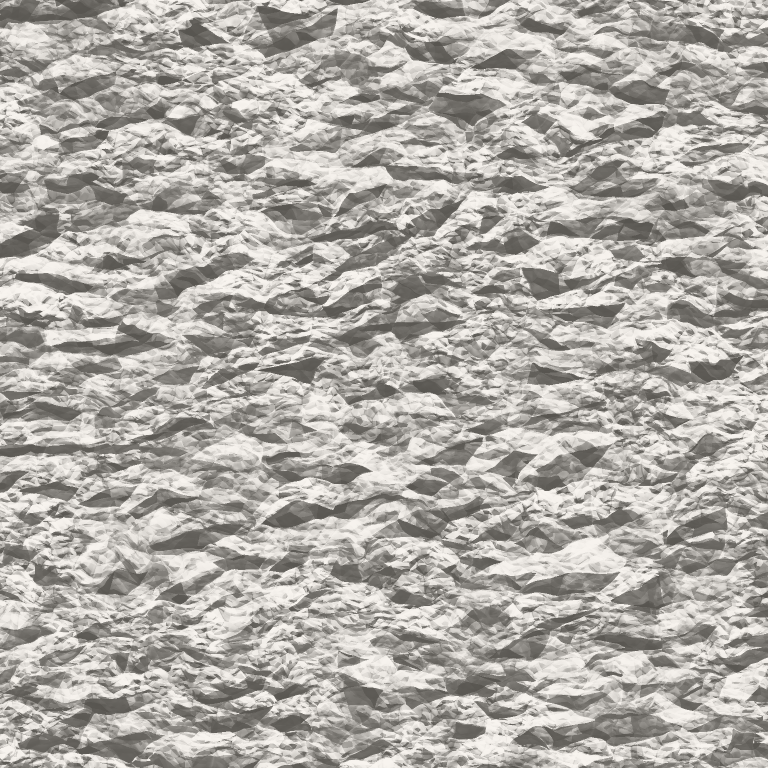
A WebGL 1 fragment shader for this texture:

```glsl
precision highp float;
// Crumpled silver foil: layered folded facets lit from above.
uniform vec2 u_resolution;

float hash(vec2 p) {
  return fract(sin(dot(p, vec2(127.1, 311.7))) * 43758.5453);
}

float noise(vec2 p) {
  vec2 i = floor(p), f = fract(p);
  f = f * f * (3.0 - 2.0 * f);
  return mix(mix(hash(i), hash(i + vec2(1.0, 0.0)), f.x),
             mix(hash(i + vec2(0.0, 1.0)), hash(i + 1.0), f.x), f.y);
}

vec2 noise2(vec2 p) {
  return vec2(noise(p), noise(p + 37.4)) - 0.5;
}

// x: light on a cell folded along a drooping ridge, y: gap to the cell border
vec2 facets(vec2 p, float seed) {
  vec2 cell = floor(p), nearest = vec2(0.0), id = vec2(0.0);
  float first = 9.0, second = 9.0;
  for (int y = -1; y <= 1; y++) {
    for (int x = -1; x <= 1; x++) {
      vec2 c = cell + vec2(float(x), float(y));
      vec2 d = p - c - vec2(hash(c + seed), hash(c + seed + 51.3));
      float dist = length(d);
      if (dist < first) {
        second = first;
        first = dist;
        nearest = d;
        id = c + seed;
      } else {
        second = min(second, dist);
      }
    }
  }
  float droop = mix(-0.2, 0.9, hash(id + 7.7));
  float lean = 1.7 * (hash(id + 13.1) - 0.5);
  float slant = 2.4 * (hash(id + 29.3) - 0.5);
  float ridge = nearest.y + 0.08 + droop * abs(nearest.x) + lean * nearest.x;
  float upper = step(0.0, ridge);
  float right = step(slant * nearest.y, nearest.x);
  float tilt = hash(id + vec2(upper * 3.7, right * 5.9) + 21.0) - 0.5;
  float light = mix(-0.75, 0.5, upper) + 1.4 * tilt + 0.3 * nearest.y;
  return vec2(light, second - first);
}

float foil(vec2 p) {
  // Bend the folds so that their edges waver
  p += 0.016 * noise2(p * vec2(9.0, 11.0)) + 0.009 * noise2(p * 31.0 + 4.0);
  p += 0.0035 * noise2(p * 95.0 + 9.0);
  vec2 s = p + vec2(0.0, 0.12 * p.x);
  vec2 t = p - vec2(0.0, 0.15 * p.x);

  // Broad folds
  float light = 0.3 * facets(s * vec2(6.0, 11.0), 3.0).x;
  vec2 fold = facets(t * vec2(11.5, 23.0), 17.0);
  light += 0.95 * fold.x;
  light += 0.65 * facets(s * vec2(20.0, 36.0), 31.0).x;

  // Fine crumples, clearest where the folds catch the light
  float lit = smoothstep(-1.1, 0.3, light);
  float patchy = smoothstep(0.3, 0.7, noise(p * vec2(13.0, 20.0) + 60.0));
  float crisp = lit * mix(0.55, 1.15, patchy);
  vec2 crumple = facets(t * vec2(40.0, 62.0), 47.0);
  light += mix(0.15, 0.75, crisp) * crumple.x;
  light += mix(0.08, 0.75, crisp) * facets(s * vec2(80.0, 118.0), 63.0).x;

  // Pale fold edges, thin dark cracks and foil grain
  light += 0.25 * (1.0 - smoothstep(0.0, 0.05, fold.y));
  float cracked = step(0.5, noise(p * 45.0 + 80.0)) * crisp;
  light -= 0.7 * cracked * (1.0 - smoothstep(0.0, 0.1, crumple.y));
  light += mix(0.25, 0.9, crisp) * (noise(p * vec2(170.0, 230.0)) - 0.5);
  return 1.0 / (1.0 + exp(-1.65 * (light + 0.03)));
}

void main() {
  // Four samples per pixel smooth the facet edges
  float light = 0.0;
  for (int y = 0; y < 2; y++) {
    for (int x = 0; x < 2; x++) {
      vec2 offset = vec2(float(x), float(y)) * 0.5 - 0.25;
      light += 0.25 * foil((gl_FragCoord.xy + offset) / u_resolution.y);
    }
  }
  vec3 shade = vec3(0.335, 0.325, 0.305);
  vec3 silver = vec3(0.975, 0.96, 0.94);
  gl_FragColor = vec4(mix(shade, silver, light), 1.0);
}
```
